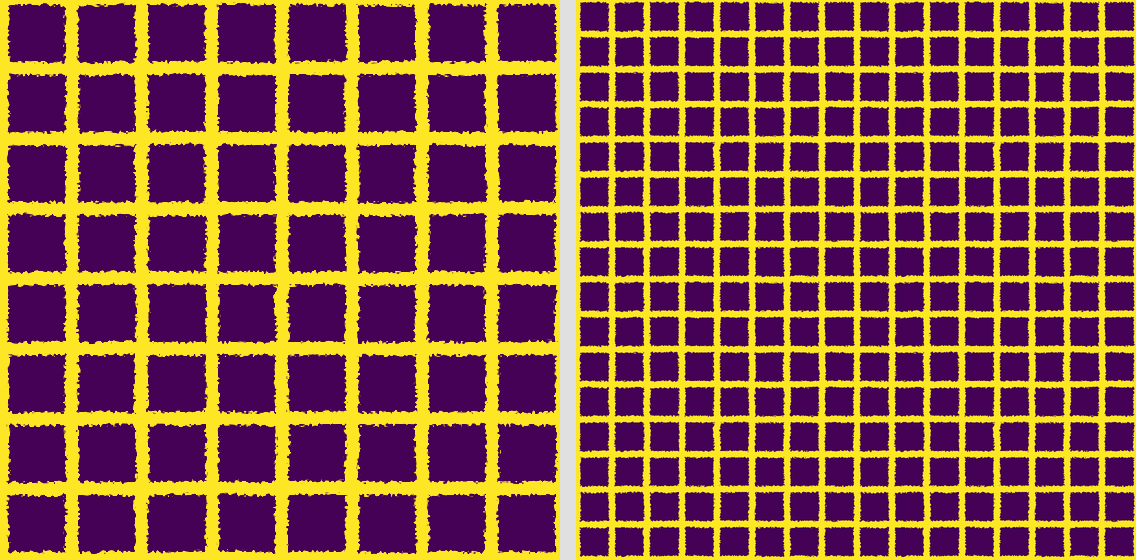
Left: one tile. Right: repeated 2 by 2.
This pattern is drawn by a WebGL 1 fragment shader. Its source:

```glsl
precision highp float;
// Tiling grid of dark squares with ragged, slightly wavering edges on yellow.

uniform vec2 u_resolution;

const float REPEATS = 8.0;                   // squares across and down
const vec2 CENTER = vec2(0.528, 0.522);      // square centre within its cell
const float HALF_SIDE = 0.406;               // half the square side, in cells
const float TOOTH_GRID = 256.0;              // fine noise cells per canvas
const float TOOTH_DEPTH = 0.030;             // fine edge roughness, in cells
const float WAVER_GRID = 24.0;               // coarse noise cells per canvas
const float WAVER_DEPTH = 0.014;             // slow edge drift, in cells
const vec3 SQUARE_COLOR = vec3(0.267, 0.003, 0.332);
const vec3 LINE_COLOR = vec3(0.992, 0.904, 0.144);

float hash(vec2 p) {
  return fract(sin(dot(p, vec2(127.1, 311.7))) * 43758.5453);
}

// Value noise in -1..1 that wraps after `period` lattice cells.
float wrappedNoise(vec2 uv, float period, float seed) {
  vec2 p = uv * period;
  vec2 i = floor(p);
  vec2 f = fract(p);
  vec2 w = f * f * (3.0 - 2.0 * f);
  vec2 lo = mod(i, period) + seed;
  vec2 hi = mod(i + 1.0, period) + seed;
  float bottom = mix(hash(lo), hash(vec2(hi.x, lo.y)), w.x);
  float top = mix(hash(vec2(lo.x, hi.y)), hash(hi), w.x);
  return 2.0 * mix(bottom, top, w.y) - 1.0;
}

// Independent horizontal and vertical noise offsets.
vec2 noiseOffset(vec2 uv, float period, float seed) {
  return vec2(wrappedNoise(uv, period, seed),
              wrappedNoise(uv, period, seed + 37.3));
}

float squareDistance(vec2 p, float halfSide) {
  vec2 d = abs(p) - halfSide;
  return max(d.x, d.y);
}

void main() {
  vec2 uv = gl_FragCoord.xy / u_resolution;

  // Displace the grid to roughen and bend the edges.
  vec2 offset = TOOTH_DEPTH * noiseOffset(uv, TOOTH_GRID, 5.7)
              + WAVER_DEPTH * noiseOffset(uv, WAVER_GRID, 91.9);
  vec2 local = fract(uv * REPEATS) - CENTER + offset;

  // Narrow smoothing keeps the teeth crisp.
  float edge = 0.6 * REPEATS / min(u_resolution.x, u_resolution.y);
  float line = smoothstep(-edge, edge, squareDistance(local, HALF_SIDE));

  gl_FragColor = vec4(mix(SQUARE_COLOR, LINE_COLOR, line), 1.0);
}
```
